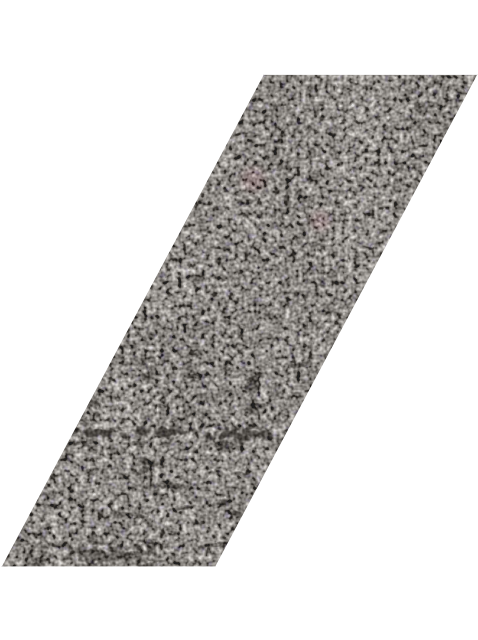
Reproduce this texture procedurally as a Shadertoy shader.

```glsl
// Unit gradient at a lattice point
vec2 gradient(vec2 cell, float seed) {
    uvec2 c = uvec2(cell);
    uint h = c.x * 1597334677u ^ c.y * 3812015801u ^ uint(seed) * 2798796415u;
    h = (h ^ (h >> 16)) * 2146121005u;
    h = (h ^ (h >> 15)) * 2221713035u;
    h ^= h >> 16;
    float angle = 6.28318 * float(h & 65535u) / 65536.0;
    return vec2(cos(angle), sin(angle));
}

// Gradient noise that wraps after a whole number of cells
float noise(vec2 uv, vec2 cells, float seed) {
    vec2 p = uv * cells;
    vec2 i = floor(p), f = p - i;
    vec2 w = f * f * f * (f * (f * 6.0 - 15.0) + 10.0);
    vec2 lo = mod(i, cells), hi = mod(i + 1.0, cells);
    float a = dot(gradient(lo, seed), f);
    float b = dot(gradient(vec2(hi.x, lo.y), seed), f - vec2(1, 0));
    float c = dot(gradient(vec2(lo.x, hi.y), seed), f - vec2(0, 1));
    float d = dot(gradient(hi, seed), f - 1.0);
    return mix(mix(a, b, w.x), mix(c, d, w.x), w.y);
}

// Soft horizontal fissure with a ragged outline
float fissure(vec2 uv, vec2 center, vec2 halfSize, float ragged) {
    vec2 q = (uv - center) / halfSize;
    return 1.0 - smoothstep(0.4, 1.3, length(q) + ragged);
}

// Soft round stain
float stain(vec2 uv, vec2 center, float radius) {
    return 1.0 - smoothstep(0.2, 1.0, length((uv - center) * vec2(0.75, 1.0)) / radius);
}

vec3 stone(vec2 uv) {
    // Packed grains with dark pits between them
    float coarse = noise(uv, vec2(84, 112), 1.0);
    float fine = noise(uv, vec2(147, 196), 2.0);
    float clumps = noise(uv, vec2(39, 56), 3.0);
    float drift = noise(uv, vec2(6, 8), 4.0);
    float tone = 0.535 + 0.38 * coarse + 0.30 * fine + 0.14 * clumps + 0.07 * drift;
    tone -= 0.16 * smoothstep(0.15, 0.5, -coarse - 0.4 * fine);
    tone += 0.12 * smoothstep(0.3, 0.6, noise(uv, vec2(120, 160), 5.0));

    // Bedding streaks, stronger in the lower part
    float lower = 1.0 - smoothstep(0.4, 0.62, uv.y);
    float bend = 0.008 * noise(uv, vec2(9, 12), 6.0);
    float streak = noise(uv + vec2(0, bend), vec2(18, 64), 7.0);
    tone -= (0.06 + 0.2 * lower) * smoothstep(0.22, 0.5, streak + 0.25 * coarse);
    tone += 0.06 * lower * noise(uv + vec2(0, bend), vec2(9, 28), 8.0);

    // Open fissures
    float ragged = 1.1 * clumps + 0.9 * coarse;
    vec2 q = uv + vec2(0, 2.0 * bend);
    float dark = fissure(q, vec2(0.20, 0.320), vec2(0.06, 0.007), ragged);
    dark = max(dark, fissure(q, vec2(0.33, 0.324), vec2(0.06, 0.008), ragged));
    dark = max(dark, fissure(q, vec2(0.49, 0.322), vec2(0.06, 0.010), ragged));
    dark = max(dark, 0.6 * fissure(q, vec2(0.23, 0.132), vec2(0.10, 0.014), ragged));
    tone = mix(tone, 0.22 + 0.15 * fine, 0.8 * dark);

    // Warm grey with faint rosy and bluish specks
    vec3 color = vec3(tone) + vec3(0.012, -0.003, -0.022);
    float rosy = stain(uv, vec2(0.67, 0.655), 0.025) + stain(uv, vec2(0.53, 0.72), 0.03);
    color += vec3(0.035, -0.015, 0.0) * rosy;
    float speck = noise(uv, vec2(60, 80), 9.0);
    color += vec3(0.0, -0.01, 0.06) * smoothstep(0.25, 0.6, speck);
    return clamp(color, 0.12, 0.88);
}

void mainImage(out vec4 fragColor, in vec2 fragCoord) {
    vec2 uv = fragCoord / iResolution.xy;

    // Slanted slab on white, distance in canvas heights
    vec2 p = (uv - vec2(0.501, 0.499)) * vec2(0.746, 1.0);
    float side = abs(p.x - 0.532 * p.y) * 0.883 - 0.147;
    float slab = max(side, abs(p.y) - 0.384);
    float cover = 1.0 - smoothstep(-0.001, 0.001, slab);

    fragColor = vec4(mix(vec3(1.0), stone(uv), cover), 1.0);
}
```
